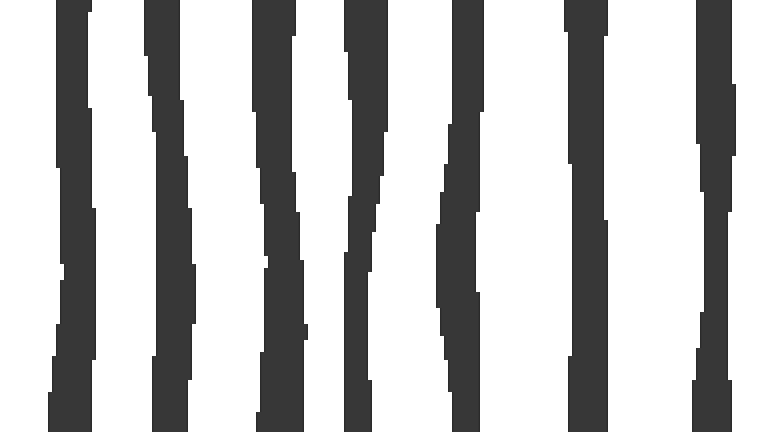
A Shadertoy shader for this pattern:

```glsl
// Seven dark, hand-cut vertical bands with wandering edges on white.
// Each edge is a short cosine series plus slight noise, rounded to a coarse
// grid so that it steps in blocks; rows are supersampled to smooth the steps.

#define BANDS 7
#define ROWS 108.0          // grid cells over the canvas height
#define WEAR 0.22           // edge noise, in cells
#define WEAR_LENGTH 9.0     // rows per noise period
#define RIM_WIDTH 0.35      // darker rim inside each band, in cells
#define SAMPLES 4           // vertical samples per pixel
#define PAPER vec3(1.0)
#define INK vec3(0.216)
#define RIM vec3(0.165)

const float PI = 3.14159;

// Series per edge, in cells: mean position, lean, bow, S-bend
const vec4 LEFT[BANDS] = vec4[BANDS](
    vec4( 14.21,  0.27, -0.98,  0.71),
    vec4( 38.22, -0.92, -1.27, -0.29),
    vec4( 64.64, -1.44, -1.20,  0.53),
    vec4( 86.69,  0.60, -0.55, -0.60),
    vec4(111.43,  0.94,  1.54, -0.96),
    vec4(142.31, -0.53, -0.66,  0.21),
    vec4(174.55, -0.14, -1.30,  0.51));
const vec4 RIGHT[BANDS] = vec4[BANDS](
    vec4( 23.11, -0.63, -0.64,  0.50),
    vec4( 46.95, -1.56, -0.87,  0.54),
    vec4( 74.69, -1.77,  0.24,  0.61),
    vec4( 94.38,  2.74,  0.38, -0.59),
    vec4(120.10,  0.21,  0.53, -0.22),
    vec4(151.75, -0.66,  0.13,  0.48),
    vec4(182.71,  0.61,  0.19, -0.62));

float hash(vec2 p) {
    vec3 q = fract(vec3(p.xyx) * 0.1031);
    q += dot(q, q.yzx + 33.33);
    return fract((q.x + q.y) * q.z);
}

// Smooth noise along one edge, from -1 to 1
float edgeNoise(float t, float seed) {
    float i = floor(t);
    float f = smoothstep(0.0, 1.0, fract(t));
    return 2.0 * mix(hash(vec2(i, seed)), hash(vec2(i + 1.0, seed)), f) - 1.0;
}

// Stepped position of an edge on a row counted from the top
float edgeAt(vec4 series, float row, float seed) {
    float a = PI * (row + 0.5) / ROWS;
    float x = dot(series, vec4(1.0, cos(a), cos(2.0 * a), cos(3.0 * a)));
    return round(x + WEAR * edgeNoise(row / WEAR_LENGTH, seed));
}

// Signed depth inside the nearest band, in cells
float bandDepth(float x, float row) {
    float depth = -1e3;
    for (int i = 0; i < BANDS; i++) {
        float seed = 2.0 * float(i) + 5.0;
        float left = edgeAt(LEFT[i], row, seed);
        float right = edgeAt(RIGHT[i], row, seed + 1.0);
        depth = max(depth, min(x - left, right - x));
    }
    return depth;
}

void mainImage(out vec4 fragColor, in vec2 fragCoord) {
    float pixel = ROWS / iResolution.y;     // pixel size in cells
    float x = fragCoord.x * pixel;
    vec3 color = vec3(0.0);

    for (int s = 0; s < SAMPLES; s++) {
        float offset = (float(s) + 0.5) / float(SAMPLES) - 0.5;
        float row = floor(ROWS - (fragCoord.y + offset) * pixel);
        float depth = bandDepth(x, row);
        float cover = clamp(depth / pixel + 0.5, 0.0, 1.0);
        float core = clamp((depth - RIM_WIDTH) / pixel + 0.5, 0.0, 1.0);
        color += mix(PAPER, mix(RIM, INK, core), cover);
    }
    fragColor = vec4(color / float(SAMPLES), 1.0);
}
```
